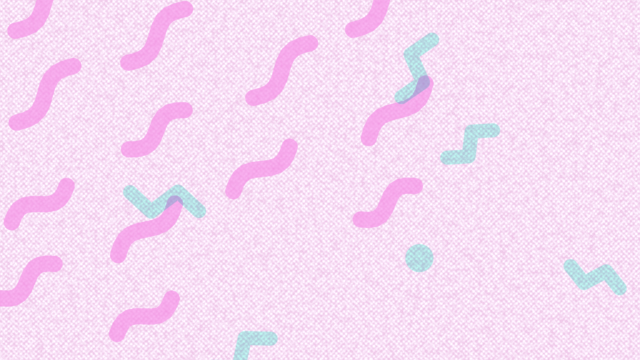
Reproduce this pattern procedurally as a Shadertoy shader.

```glsl
// Pale pink riso-style paper: a fine 45-degree halftone with cellular grain,
// pink S-shaped squiggles on a jittered staggered grid, and a few translucent
// teal zigzags and one disc. Lengths are fractions of the canvas height.

const vec3 PAPER_DARK  = vec3(0.95, 0.815, 0.93);
const vec3 PAPER_LIGHT = vec3(0.99, 0.93, 0.99);
const vec3 PINK        = vec3(0.965, 0.66, 0.92);
const vec3 TEAL_INK    = vec3(0.74, 0.99, 0.93);   // multiplied over the rest

const float TAU = 6.2831853;
const float HALFTONE_FREQ = 72.0;
const float HALFTONE_AMP  = 0.6;
const float FINE_CELLS    = 120.0;
const float COARSE_CELLS  = 45.0;

const vec2  GRID_START  = vec2(0.115, 0.0);
const vec2  GRID_STEP   = vec2(0.317, 0.266);
const float STAGGER     = 0.093;
const float JITTER      = 0.08;
const float PINK_RADIUS = 0.0225;
const float PINK_HALF   = 0.098;
const float WAVE_AMP    = 0.021;
const int   WAVE_PARTS  = 10;

const int   ZIGZAGS     = 5;
const float TEAL_RADIUS = 0.0195;
const vec2  DISC_CENTER = vec2(1.165, 0.283);
const float DISC_RADIUS = 0.039;

vec2 hash2(vec2 p) {
    vec2 q = vec2(dot(p, vec2(127.1, 311.7)), dot(p, vec2(269.5, 183.3)));
    return fract(sin(q) * 43758.55);
}

mat2 rotation(float a) {
    float c = cos(a), s = sin(a);
    return mat2(c, -s, s, c);
}

float segment(vec2 p, vec2 a, vec2 b) {
    vec2 pa = p - a, ba = b - a;
    return length(pa - ba * clamp(dot(pa, ba) / dot(ba, ba), 0.0, 1.0));
}

// Distance to the nearest scattered point, in cells
float cellular(vec2 p) {
    vec2 cell = floor(p);
    float nearest = 2.0;
    for (int j = -1; j <= 1; j++)
        for (int i = -1; i <= 1; i++) {
            vec2 c = cell + vec2(i, j);
            nearest = min(nearest, length(c + hash2(c) - p));
        }
    return nearest;
}

// One full sine wave drawn as a round-capped polyline
float squiggle(vec2 p, float halfLength, float amp) {
    float d = 1.0;
    vec2 last = vec2(-halfLength, 0.0);
    for (int k = 1; k <= WAVE_PARTS; k++) {
        float t = 2.0 * float(k) / float(WAVE_PARTS) - 1.0;
        vec2 next = vec2(t * halfLength, amp * sin(0.5 * TAU * t));
        d = min(d, segment(p, last, next));
        last = next;
    }
    return d - PINK_RADIUS;
}

float pinkSquiggles(vec2 p) {
    float d = 1.0;
    for (int col = 0; col < 4; col++)
        for (int row = 0; row < 4; row++) {
            vec2 id = vec2(col, row);
            vec2 center = GRID_START + id * GRID_STEP;
            center.y = 1.0 - mod(center.y + STAGGER * id.x, 4.0 * GRID_STEP.y);
            if (center.x > 0.6 && center.y < 0.3) continue;   // open corner
            center += JITTER * (hash2(id + 3.7) - 0.5);
            if (length(p - center) > 0.18) continue;
            vec2 h = hash2(id + 19.3);
            float amp = WAVE_AMP * (h.x < 0.42 ? 1.0 : -1.0);
            vec2 q = rotation(0.55 + 0.25 * h.y) * (p - center);
            d = min(d, squiggle(q, PINK_HALF * (0.9 + 0.25 * h.y), amp));
        }
    return d;
}

// Three strokes, symmetric about the center
float zigzag(vec2 p) {
    vec2 tip = vec2(-0.095, 0.021), bend = vec2(-0.035, -0.029);
    float arms = min(segment(p, tip, bend), segment(-p, tip, bend));
    return min(arms, segment(p, bend, -bend));
}

float tealShapes(vec2 p, float aspect) {
    float d = length(p - DISC_CENTER) - DISC_RADIUS;
    for (int k = 0; k < ZIGZAGS; k++) {
        float i = float(k);
        vec2 center = vec2(aspect * (0.6 + 0.35 * sin(2.6 * i - 1.37)), fract(0.44 + 0.79 * i));
        float angle = 0.5 + 0.8 * sin(1.3 * i + 3.9);
        float size = 0.88 + 0.14 * cos(2.5 * i);
        vec2 q = rotation(angle) * (p - center) / size;
        d = min(d, zigzag(q) * size - TEAL_RADIUS);
    }
    return d;
}

void mainImage(out vec4 fragColor, in vec2 fragCoord) {
    vec2 p = fragCoord / iResolution.y;
    float aspect = iResolution.x / iResolution.y;
    float edge = 0.9 / iResolution.y;

    // Paper: halftone checks broken up by grain at two scales
    vec2 wave = sin(TAU * HALFTONE_FREQ * p);
    float grain = 1.1 * (0.45 - cellular(p * FINE_CELLS))
                + 0.7 * (0.45 - cellular(p * COARSE_CELLS + 31.0));
    float tone = 0.52 + HALFTONE_AMP * wave.x * wave.y + grain;
    vec3 color = mix(PAPER_DARK, PAPER_LIGHT, clamp(tone, -0.2, 1.5));

    // Pink strokes keep a trace of the paper; teal overprints everything
    vec3 pink = PINK + vec3(0.01, 0.04, 0.02) * (tone - 0.5);
    color = mix(color, pink, 1.0 - smoothstep(-edge, edge, pinkSquiggles(p)));
    float teal = 1.0 - smoothstep(-edge, edge, tealShapes(p, aspect));
    color *= mix(vec3(1.0), TEAL_INK, teal);

    fragColor = vec4(min(color, 1.0), 1.0);
}
```
